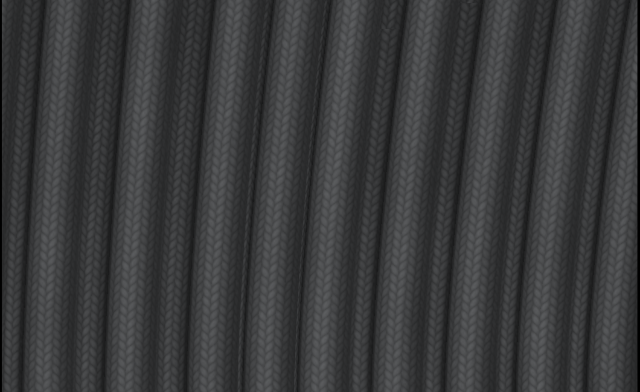
Reproduce this texture procedurally as a Shadertoy shader.

```glsl
// Rows of leaning charcoal braided cords with herringbone stitches and dark crevices.

const float PI = 3.14159265;
const int FIRST_CORD = -1;
const int LAST_CORD = 9;
const float CORD_PITCH = 0.1126;   // average spacing, in canvas widths
const float FRONT_WIDTH = 0.079;   // width of the lit front strand
const float FRONT_COLUMNS = 9.0;   // stitch columns over half a cylinder
const float ROW_PITCH = 0.0137;    // stitch height
const float SHADOW_TONE = 0.150;
const vec3 CHARCOAL_TINT = vec3(0.985, 1.0, 1.02);

// Sine-free hash
float hash(vec2 p) {
    vec3 q = fract(p.xyx * 0.1031);
    q += dot(q, q.yzx + 33.33);
    return fract((q.x + q.y) * q.z);
}

float valueNoise(vec2 p) {
    vec2 cell = floor(p);
    vec2 f = fract(p);
    f = f * f * (3.0 - 2.0 * f);
    float low = mix(hash(cell), hash(cell + vec2(1.0, 0.0)), f.x);
    float high = mix(hash(cell + vec2(0.0, 1.0)), hash(cell + 1.0), f.x);
    return mix(low, high, f.y);
}

// Left edge of a cord: uneven spacing plus a bend that grows to the right
float cordEdge(float id, float height) {
    float wide = 0.039 * exp(-(id - 2.0) * (id - 2.0) / 1.6);
    float tight = 0.0117 * exp(-(id - 4.0) * (id - 4.0));
    float lean = 0.036 + 0.004 * id;
    float bend = pow(height, 1.5) - 0.5;
    return 0.0495 + CORD_PITCH * id + wide - tight + lean * bend;
}

// Relief of slanted, overlapping stitches, about -1 to 1
float braid(vec2 p, float seed) {
    float column = floor(p.x);
    float parity = mod(column, 2.0);
    float x = fract(p.x) - 0.5;
    float y = p.y + 0.5 * parity + x * mix(-0.7, 0.7, parity);
    vec2 q = vec2(x, fract(y) - 0.5);
    float bump = 1.0 - smoothstep(0.15, 0.66, length(q));
    float sheen = 0.55 * (q.y - q.x) * bump;
    float wear = 0.4 * (hash(vec2(column + seed * 17.0, floor(y))) - 0.5);
    return 1.5 * bump - 0.85 + sheen + wear * bump;
}

// Tone of one cylindrical strand; t runs from 0 to 1 across it
float strandTone(float t, float y, float columns, float peak, float seed) {
    float across = clamp(2.0 * t - 1.0, -0.999, 0.999);
    float wrap = asin(across) / PI + 0.5;
    float offset = (t - 0.42) / 0.36;
    float light = exp(-offset * offset);
    float relief = braid(vec2(wrap * columns, y / ROW_PITCH + seed * 7.0), seed);
    float rimFade = smoothstep(0.0, 0.14, t) * smoothstep(0.0, 0.14, 1.0 - t);
    float depth = mix(0.018, 0.048, light) * mix(0.25, 1.0, rimFade);
    return mix(SHADOW_TONE, peak, light) + depth * relief;
}

// A lit front strand beside a dimmer one tucked behind its right side
float cordTone(float x, float width, vec2 pos, float height, float id) {
    float seed = hash(vec2(id + 5.0, 3.7));
    float frontWidth = min(FRONT_WIDTH, width * 0.97);
    float backWidth = max(width - frontWidth, 0.001);
    float frontPeak = 0.315 + 0.02 * (seed - 0.5);
    float backPeak = mix(0.268, 0.205, height);
    float backColumns = max(2.0, floor(FRONT_COLUMNS * backWidth / FRONT_WIDTH + 0.5));

    float front = strandTone(x / frontWidth, pos.y, FRONT_COLUMNS, frontPeak, seed);
    float back = strandTone((x - frontWidth) / backWidth, pos.y, backColumns, backPeak, seed + 2.0);
    float tone = mix(front, back, smoothstep(-0.0012, 0.0012, x - frontWidth));

    // Narrow crevice between neighbouring cords
    float leftGap = smoothstep(0.0, 0.005, x);
    float rightGap = smoothstep(0.0, 0.009, width - x);
    return tone * mix(0.68, 1.0, leftGap * rightGap);
}

void mainImage(out vec4 fragColor, in vec2 fragCoord) {
    vec2 pos = fragCoord / iResolution.x;
    float height = fragCoord.y / iResolution.y;

    // Find the cord under this point
    float id = float(FIRST_CORD);
    for (int i = FIRST_CORD; i <= LAST_CORD; i++) {
        if (pos.x >= cordEdge(float(i), height)) id = float(i);
    }
    float left = cordEdge(id, height);
    float width = cordEdge(id + 1.0, height) - left;
    float tone = cordTone(pos.x - left, width, pos, height, id);

    // Broad fading and fine fibre grain
    tone *= 0.97 + 0.06 * valueNoise(pos * vec2(14.0, 9.0));
    tone += 0.016 * (valueNoise(pos * vec2(420.0, 330.0)) - 0.5);

    // Thin black side margins
    float margin = smoothstep(0.002, 0.004, pos.x) * smoothstep(0.003, 0.005, 1.0 - pos.x);
    fragColor = vec4(CHARCOAL_TINT * tone * margin, 1.0);
}
```
